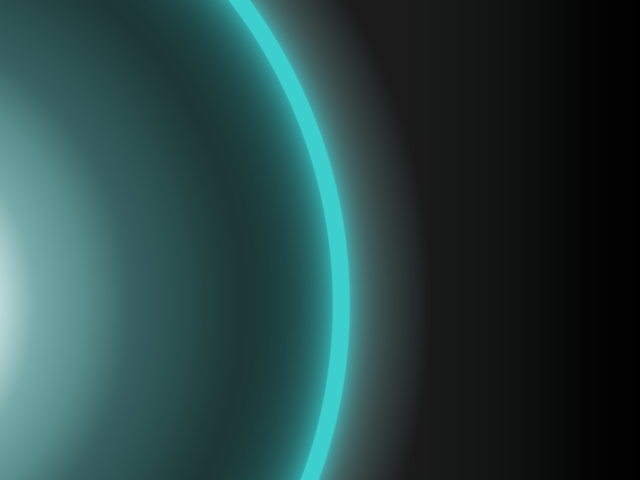
A Shadertoy shader for this background:

```glsl
// A glowing cyan arc around a pale teal core, fading into a black backdrop.

// Linear 0..1 position of x between two limits.
float ramp(float from, float to, float x) {
    return clamp((x - from) / (to - from), 0.0, 1.0);
}

// Teal light inside the arc, from the bright core to the dark band.
vec3 coreLight(float radius) {
    vec3 color = vec3(0.73, 0.85, 0.85);
    color = mix(color, vec3(0.46, 0.66, 0.66), ramp(0.338, 0.415, radius));
    color = mix(color, vec3(0.34, 0.54, 0.54), ramp(0.415, 0.521, radius));
    color = mix(color, vec3(0.22, 0.38, 0.38), ramp(0.521, 0.610, radius));
    color = mix(color, vec3(0.165, 0.305, 0.305), ramp(0.610, 0.719, radius));
    return mix(color, vec3(0.105, 0.20, 0.20), ramp(0.719, 0.842, radius));
}

// Charcoal backdrop that darkens towards the right edge.
vec3 backdrop(float x) {
    vec3 color = mix(vec3(0.105), vec3(0.067, 0.078, 0.075), ramp(0.64, 0.78, x));
    color = mix(color, vec3(0.045, 0.056, 0.053), ramp(0.78, 0.84, x));
    color = mix(color, vec3(0.018), ramp(0.84, 0.91, x));
    return mix(color, vec3(0.0), ramp(0.91, 1.0, x));
}

void mainImage(out vec4 fragColor, in vec2 fragCoord) {
    // Lengths are in canvas heights; the circle centre lies off the left side.
    vec2 p = fragCoord / iResolution.y;
    float radius = length(p - vec2(-0.3385, 0.3663));
    float fromArc = radius - 1.0495;
    float edgeDistance = max(abs(fromArc) - 0.0177, 0.0);
    float pixel = 1.0 / iResolution.y;
    vec3 cyan = vec3(0.24, 0.808, 0.808);

    // Inner side: core light with a wide cyan glow near the arc.
    vec3 inside = mix(coreLight(radius), cyan, 0.75 * exp(-edgeDistance / 0.054));

    // Outer side: grey halo with a narrow cyan glow.
    vec3 outside = backdrop(fragCoord.x / iResolution.x);
    outside = mix(vec3(0.30, 0.39, 0.385), outside, ramp(0.0, 0.17, edgeDistance));
    outside = mix(outside, cyan, 0.65 * exp(-edgeDistance / 0.026));

    // Solid arc with smooth edges.
    vec3 color = mix(inside, outside, step(0.0, fromArc));
    float arc = 1.0 - smoothstep(-pixel, pixel, abs(fromArc) - 0.0177);
    fragColor = vec4(mix(color, cyan, arc), 1.0);
}
```
